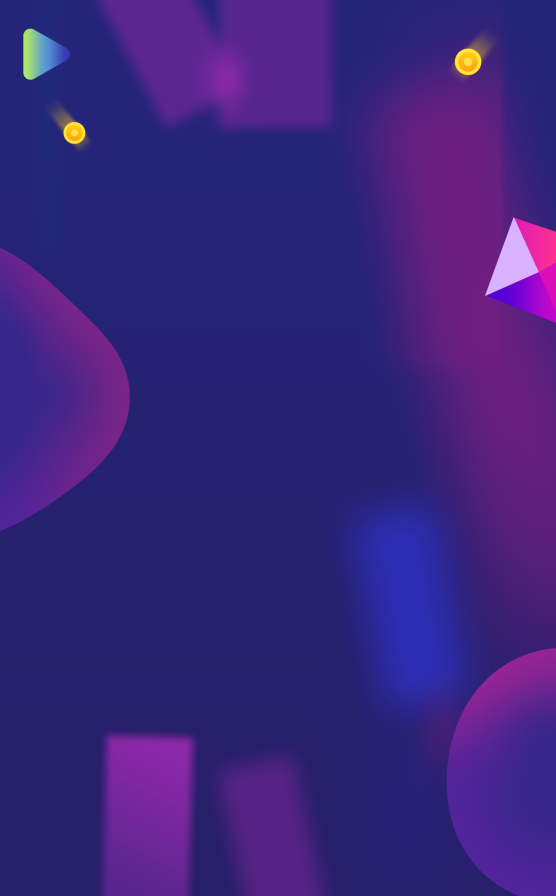
Reproduce this background procedurally as a Shadertoy shader.

```glsl
#define NIGHT_TOP vec3(0.142, 0.142, 0.475)
#define NIGHT_LOW vec3(0.150, 0.120, 0.410)
#define ORCHID vec3(0.58, 0.16, 0.67)
#define PLUM vec3(0.35, 0.15, 0.56)
#define WINE vec3(0.46, 0.12, 0.51)
#define ROYAL vec3(0.175, 0.185, 0.74)
#define BLOB_CORE vec3(0.21, 0.15, 0.53)
#define BLOB_VIOLET vec3(0.32, 0.14, 0.61)
#define GOLD vec3(1.0, 0.80, 0.12)

// Coverage of a shape from its signed distance
float cover(float d) {
    float px = 0.75 / iResolution.y;
    return smoothstep(px, -px, d);
}

// Blurred bar running from a to b
float beam(vec2 p, vec2 a, vec2 b, float halfWidth, float blur) {
    vec2 axis = normalize(b - a);
    vec2 q = p - 0.5 * (a + b);
    float side = abs(dot(q, vec2(-axis.y, axis.x))) - halfWidth;
    float end = abs(dot(q, axis)) - 0.5 * length(b - a);
    return smoothstep(blur, -blur, side) * smoothstep(blur, -blur, end);
}

float glow(vec2 p, vec2 center, vec2 size) {
    vec2 q = (p - center) / size;
    return exp(-dot(q, q));
}

float segmentDistance(vec2 p, vec2 a, vec2 b) {
    vec2 e = b - a;
    return length(p - a - e * clamp(dot(p - a, e) / dot(e, e), 0.0, 1.0));
}

float cross2(vec2 a, vec2 b) { return a.x * b.y - a.y * b.x; }

float triangleDistance(vec2 p, vec2 a, vec2 b, vec2 c) {
    float d = min(segmentDistance(p, a, b),
              min(segmentDistance(p, b, c), segmentDistance(p, c, a)));
    float turn = sign(cross2(b - a, c - a));
    float inside = min(turn * cross2(b - a, p - a),
                   min(turn * cross2(c - b, p - b), turn * cross2(a - c, p - c)));
    return inside > 0.0 ? -d : d;
}

// Organic outline: radius is a short Fourier series of the angle
float blobDistance(vec2 q, vec4 wave) {
    float t = atan(q.y, q.x);
    float radius = dot(wave, vec4(1.0, cos(t), cos(2.0 * t), sin(2.0 * t)));
    return 0.92 * (length(q) - radius);
}

void paintBlob(inout vec3 col, vec2 q, vec4 wave, vec3 pink, float pinkShare) {
    float d = blobDistance(q, wave);
    vec3 rim = mix(BLOB_VIOLET, pink, pinkShare);
    vec3 fill = mix(BLOB_CORE, rim, smoothstep(-0.105, 0.008, d));
    col = mix(col, fill, cover(d));
}

// Coin with a raised rim and a fading trail
void paintCoin(inout vec3 col, vec2 p, vec2 center, float r, vec2 dir) {
    vec2 q = p - center;
    float along = dot(q, dir);
    float across = abs(dot(q, vec2(-dir.y, dir.x)));
    float reach = along > 0.0 ? 0.048 : 0.026;
    float trail = smoothstep(reach, 0.0, abs(along)) * smoothstep(r, 0.35 * r, across);
    col = mix(col, vec3(0.70, 0.56, 0.25), 0.85 * trail);
    float d = length(q);
    vec3 face = mix(vec3(1.0, 0.65, 0.06), GOLD, smoothstep(-r, r, q.y));
    face = mix(face, vec3(1.0, 0.90, 0.22), cover(abs(d - 0.87 * r) - 0.13 * r));
    face = mix(face, vec3(1.0, 0.88, 0.30), cover(d - 0.32 * r));
    col = mix(col, face, cover(d - r));
}

void mainImage(out vec4 fragColor, in vec2 fragCoord) {
    vec2 p = fragCoord / iResolution.y;
    p.x *= 0.62 * iResolution.y / iResolution.x;
    vec3 col = mix(NIGHT_LOW, NIGHT_TOP, smoothstep(0.0, 1.0, p.y));
    col = mix(col, vec3(0.11, 0.18, 0.49), 0.5 * beam(p, vec2(0.053, 1.0), vec2(0.053, 0.72), 0.012, 0.016));

    // Wine-coloured light on the right
    float band = beam(p, vec2(0.475, 0.90), vec2(0.635, 0.265), 0.070, 0.060);
    col = mix(col, WINE, 0.78 * band * smoothstep(0.18, 0.58, p.y));
    float panel = smoothstep(0.39, 0.54, p.x) * smoothstep(0.567, 0.555, p.x);
    panel *= smoothstep(0.57, 0.61, p.y) * smoothstep(1.05, 0.82, p.y);
    col = mix(col, WINE, 0.55 * panel);
    col = mix(col, WINE, 0.40 * glow(p, vec2(0.62, 0.45), vec2(0.09, 0.20)));

    // Blurred bars at the top
    col = mix(col, PLUM, 0.92 * beam(p, vec2(0.307, 1.05), vec2(0.307, 0.857), 0.062, 0.012));
    col = mix(col, mix(PLUM, ORCHID, 0.20), 0.85 * beam(p, vec2(0.150, 1.026), vec2(0.228, 0.880), 0.048, 0.013));
    col = mix(col, ORCHID, 0.75 * glow(p, vec2(0.252, 0.912), vec2(0.022, 0.032)));

    // Blue and violet bars below
    col = mix(col, ROYAL, 0.90 * beam(p, vec2(0.438, 0.430), vec2(0.477, 0.215), 0.047, 0.042));
    col = mix(col, ROYAL, 0.14 * glow(p, vec2(0.455, 0.10), vec2(0.06, 0.12)));
    col = mix(col, WINE, 0.35 * glow(p, vec2(0.495, 0.185), vec2(0.026, 0.04)));
    float rise = smoothstep(-0.04, 0.20, p.y + 0.5 * (p.x - 0.165));
    col = mix(col, mix(PLUM, ORCHID, rise), 0.94 * beam(p, vec2(0.167, 0.178), vec2(0.161, -0.06), 0.048, 0.009));
    col = mix(col, mix(PLUM, WINE, 0.3), 0.80 * beam(p, vec2(0.284, 0.148), vec2(0.330, -0.06), 0.043, 0.022));

    // Round blobs; the right one is mirrored
    vec2 q = p - vec2(0.026, 0.564);
    paintBlob(col, q, vec4(0.1755, -0.088, 0.031, -0.005), vec3(0.47, 0.14, 0.53), smoothstep(-0.07, 0.09, q.x + 0.25 * q.y));
    q = vec2(0.605, 0.134) - p;
    q.y = -q.y;
    paintBlob(col, q, vec4(0.1354, -0.0234, -0.0052, -0.002), vec3(0.59, 0.14, 0.58), smoothstep(-0.02, 0.12, q.y));

    // Faceted gem
    vec2 apex = vec2(0.573, 0.7565), left = vec2(0.5417, 0.6706), hub = vec2(0.600, 0.6966);
    vec2 right = vec2(0.6576, 0.728), low = vec2(0.626, 0.638);
    float sweep = smoothstep(0.555, 0.625, p.x);
    col = mix(col, vec3(0.86, 0.06, 0.72), cover(triangleDistance(p, hub, right, low) - 0.0006));
    col = mix(col, mix(vec3(0.34, 0.0, 0.84), vec3(0.78, 0.03, 0.80), sweep), cover(triangleDistance(p, left, hub, low) - 0.0006));
    col = mix(col, mix(vec3(0.82, 0.10, 0.75), vec3(1.0, 0.18, 0.58), sweep), cover(triangleDistance(p, apex, right, hub) - 0.0006));
    col = mix(col, vec3(0.85, 0.70, 1.0), cover(triangleDistance(p, apex, hub, left) - 0.0006));

    // Rounded gradient triangle and coins
    float wedge = triangleDistance(p, vec2(0.034, 0.960), vec2(0.034, 0.919), vec2(0.070, 0.9395)) - 0.008;
    vec3 tint = mix(vec3(0.67, 0.91, 0.40), vec3(0.34, 0.60, 0.84), smoothstep(0.027, 0.053, p.x));
    tint = mix(tint, vec3(0.20, 0.20, 0.68), smoothstep(0.048, 0.079, p.x));
    col = mix(col, tint, cover(wedge));
    paintCoin(col, p, vec2(0.522, 0.931), 0.0148, normalize(vec2(0.65, 0.76)));
    paintCoin(col, p, vec2(0.083, 0.8516), 0.0122, normalize(vec2(-0.63, 0.78)));

    fragColor = vec4(col, 1.0);
}
```
